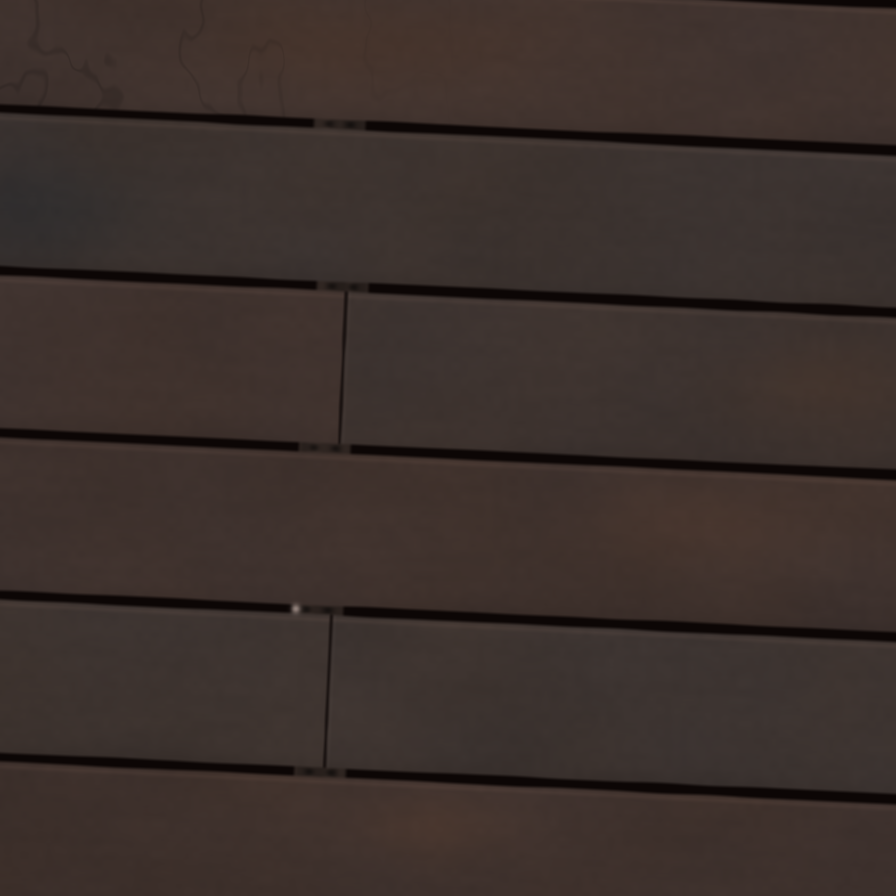
A Shadertoy shader for this texture:

```glsl
// Dark timber decking: six slightly tilted boards separated by black gaps,
// with a column of fixing clips and butt joints in alternate boards.
// Boards live in a sheared frame; value noise adds stains, grain and wear.

float hash(vec2 p) {
    vec3 q = fract(vec3(p.xyx) * 0.1031);
    q += dot(q, q.yzx + 33.33);
    return fract((q.x + q.y) * q.z);
}

float noise(vec2 p) {
    vec2 i = floor(p), f = fract(p);
    f = f * f * (3.0 - 2.0 * f);
    return mix(mix(hash(i), hash(i + vec2(1, 0)), f.x),
               mix(hash(i + vec2(0, 1)), hash(i + vec2(1, 1)), f.x), f.y);
}

float fbm(vec2 p) {
    float sum = 0.0, amp = 0.5;
    for (int i = 0; i < 4; i++) {
        sum += amp * noise(p);
        p = p * 2.03 + 17.3;
        amp *= 0.5;
    }
    return sum;
}

// Soft coverage of a band of the given half width around zero
float band(float d, float halfWidth, float soft) {
    return 1.0 - smoothstep(halfWidth - soft, halfWidth + soft, abs(d));
}

// Soft round spot, one at the centre
float spot(vec2 p, vec2 centre, vec2 radius) {
    vec2 q = (p - centre) / radius;
    return exp(-dot(q, q));
}

void mainImage(out vec4 fragColor, in vec2 fragCoord) {
    vec2 uv = fragCoord / iResolution.xy;
    float soft = max(0.002, 1.0 / iResolution.y);

    // Tilted frame: along runs with the boards, down crosses them
    float along = uv.x + 0.046 * (1.0 - uv.y);
    float down = 1.0 - uv.y - 0.047 * uv.x;
    down -= 0.017 * smoothstep(0.1, -0.043, down);
    float pitch = 0.181;
    float v = (down - 0.121) / pitch;
    float row = floor(v), gap = round(v);
    float offGap = (v - gap) * pitch;

    // Board tone: each third board and the right piece of jointed ones are cooler
    float jointed = step(0.5, mod(row, 2.0)) * step(0.0, row);
    float rightPiece = jointed * step(0.4015, along);
    float cool = max(step(mod(row, 3.0), 0.5), 0.75 * rightPiece);
    vec3 color = mix(vec3(0.243, 0.192, 0.174), vec3(0.226, 0.192, 0.179), cool);
    color *= 0.98 + 0.04 * hash(vec2(row + 9.0, rightPiece));

    // Cloudy stains, lengthwise grain and fine mottling
    vec2 wood = vec2(along, down) + 7.0 * vec2(row + 3.0, rightPiece);
    float stain = fbm(wood * vec2(5.0, 9.0)) - 0.47;
    color *= 1.0 + 0.16 * stain + 0.05 * (fbm(wood * vec2(14.0, 90.0)) - 0.47);
    color *= 1.0 + 0.04 * (noise(uv * 110.0 + 40.0) - 0.5);
    color += vec3(0.018, 0.003, -0.012) * (fbm(wood * 6.0 + 50.0) - 0.47);

    // Warm worn patches and a bluish damp one
    float warm = spot(uv, vec2(0.93, 0.57), vec2(0.1, 0.05))
               + spot(uv, vec2(0.78, 0.42), vec2(0.12, 0.05))
               + spot(uv, vec2(0.48, 0.08), vec2(0.1, 0.04))
               + spot(uv, vec2(0.45, 0.95), vec2(0.2, 0.05));
    color += vec3(0.026, 0.009, -0.003) * warm;
    color += vec3(-0.034, -0.012, 0.0) * spot(uv, vec2(0.06, 0.77), vec2(0.12, 0.06));

    // Faint curling veins on the top board
    float vein = abs(fbm(uv * vec2(11.0, 6.0) + 4.0) - 0.48);
    color *= 1.0 - 0.13 * smoothstep(0.018, 0.0, vein) * step(row, -0.5)
                 * smoothstep(0.6, 0.1, uv.x);

    // Rounded board edges: shade above each gap, thin light lip below it
    color *= 1.0 - 0.12 * exp(-max(-offGap, 0.0) / 0.012) * step(offGap, 0.0);
    color += vec3(0.035, 0.026, 0.022) * band(offGap - 0.0105, 0.002, 0.003);

    // Butt joint with a slightly wavering width
    float joint = jointed * band(along - 0.4015, 0.0012 + 0.001 * noise(uv * 40.0), soft);
    color = mix(color, vec3(0.075, 0.05, 0.045), 0.85 * joint);
    color += 0.014 * jointed * band(along - 0.406, 0.001, 0.002);

    // Black gap, filled near the joints by a dull clip with two dark screws
    float halfGap = mix(0.0048, 0.0058, uv.x) + 0.0012 * (noise(vec2(along * 18.0, gap + 5.0)) - 0.5);
    float gapMask = band(offGap, halfGap, soft * 1.3);
    float clipX = along - 0.3855 - 0.0115 * band(mod(gap, 3.0) - 1.0, 0.5, 0.1);
    float clipMask = band(clipX, 0.029, soft * 1.5);
    vec3 clipColor = vec3(0.17, 0.135, 0.12) * (0.85 + 0.3 * noise(vec2(clipX * 130.0, gap * 5.0 + 30.0)));
    clipColor *= 1.0 - 0.45 * spot(vec2(abs(clipX), offGap), vec2(0.012, 0.0), vec2(0.006, 0.004));
    vec3 gapColor = mix(vec3(0.045, 0.022, 0.018), clipColor, clipMask);
    color = mix(color, gapColor, gapMask);

    // One bright chip beside a clip
    color += vec3(0.4, 0.37, 0.36) * spot(vec2(clipX, offGap), vec2(-0.024, 0.0), vec2(0.005))
           * band(gap - 3.0, 0.5, 0.1);

    // Gentle falloff toward the lower left
    color *= 1.02 - 0.08 * smoothstep(0.5, 1.3, length(uv - vec2(0.65, 0.6)));
    fragColor = vec4(color, 1.0);
}
```
